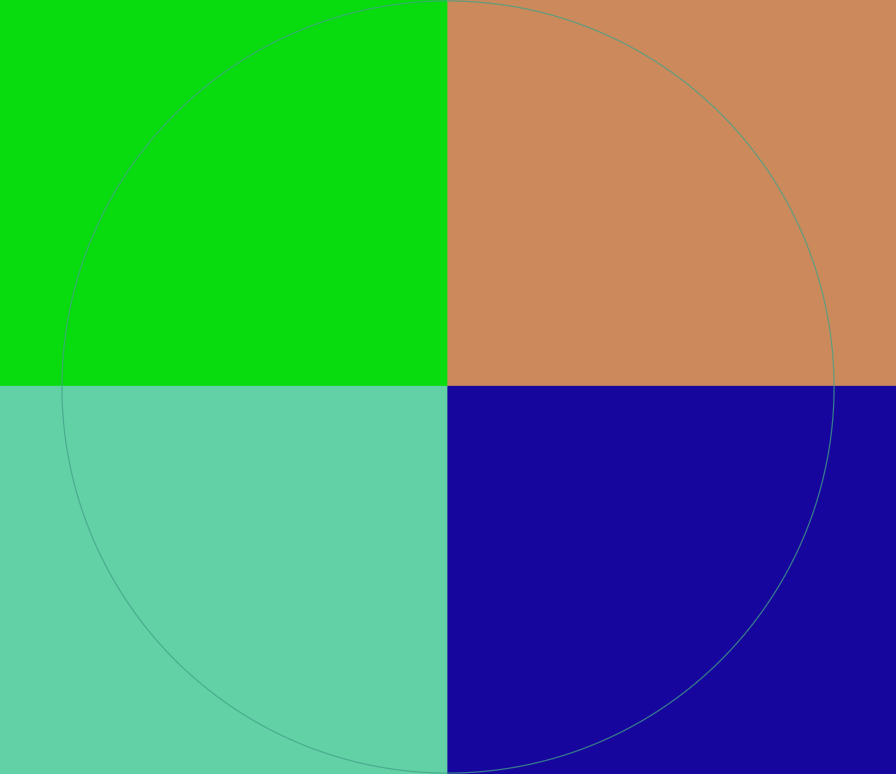
Give the GLSL for this background, as a WebGL 1 fragment shader.

```glsl
precision highp float;

uniform vec2 u_resolution;

#define SPLIT vec2(0.4993, 0.5015)
#define RING_CENTER vec2(0.5, 0.5)
#define RING_RADIUS 0.4988
#define RING_HALF_WIDTH 0.0008
#define RING_OPACITY 0.75
#define GREEN vec3(0.03, 0.86, 0.055)
#define ORANGE vec3(0.80, 0.54, 0.36)
#define MINT vec3(0.39, 0.82, 0.65)
#define BLUE vec3(0.09, 0.025, 0.62)
#define TEAL vec3(0.25, 0.63, 0.53)

// Antialiased coverage from a signed distance (positive is inside)
float coverage(float dist, float pixel) {
  return clamp(0.5 + dist / pixel, 0.0, 1.0);
}

void main() {
  // Lengths are in canvas heights
  float pixel = 1.0 / u_resolution.y;
  vec2 aspect = vec2(u_resolution.x / u_resolution.y, 1.0);
  vec2 pos = gl_FragCoord.xy * pixel;

  // Four quadrants
  vec2 fromSplit = pos - SPLIT * aspect;
  float right = coverage(fromSplit.x, pixel);
  float top = coverage(fromSplit.y, pixel);
  vec3 color = mix(mix(MINT, BLUE, right), mix(GREEN, ORANGE, right), top);

  // Thin ring
  float ringDist = abs(length(pos - RING_CENTER * aspect) - RING_RADIUS);
  float ring = coverage(RING_HALF_WIDTH - ringDist, pixel);
  color = mix(color, TEAL, ring * RING_OPACITY);

  gl_FragColor = vec4(color, 1.0);
}
```
